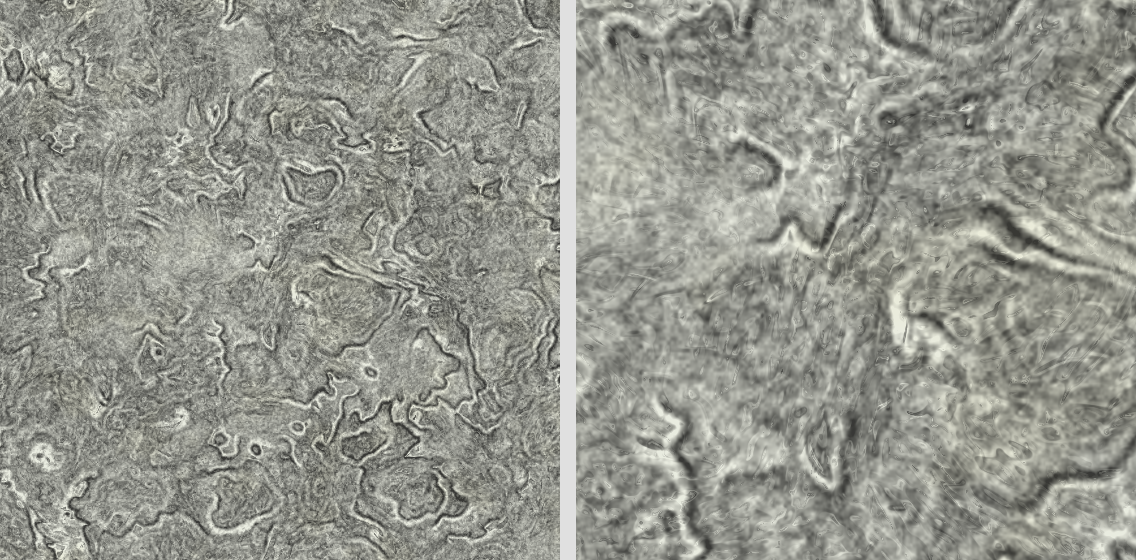
Left: the whole. Right: its middle third, enlarged.
Write a WebGL 1 fragment shader that draws this texture.

```glsl
precision highp float;
// Weathered grey stone: two warped fractal height fields are sliced into thin
// curling mineral bands whose spacing is kept even by the local slope, then
// given short dark crevices with pale rims, chalky patches and a fine grain.
uniform vec2 u_resolution;

float hash(vec2 p) {
  vec3 q = fract(p.xyx * vec3(0.1031, 0.1030, 0.0973));
  q += dot(q, q.yzx + 33.33);
  return fract((q.x + q.y) * q.z);
}

float noise(vec2 p) {
  vec2 cell = floor(p);
  vec2 f = fract(p);
  f = f * f * (3.0 - 2.0 * f);
  float low = mix(hash(cell), hash(cell + vec2(1.0, 0.0)), f.x);
  float high = mix(hash(cell + vec2(0.0, 1.0)), hash(cell + vec2(1.0, 1.0)), f.x);
  return mix(low, high, f.y);
}

float fbm(vec2 p) {
  float sum = 0.0;
  float amplitude = 0.533;
  for (int i = 0; i < 4; i++) {
    sum += amplitude * noise(p);
    p = mat2(1.6, 1.2, -1.2, 1.6) * p + 17.3;
    amplitude *= 0.5;
  }
  return sum;
}

float field(vec2 uv, float scale) {
  vec2 warp = vec2(noise(uv * 9.0 + 31.0), noise(uv * 9.0 + 73.0)) - 0.5;
  return fbm((uv + 0.06 * warp) * scale + 120.0);
}

// Height in x, steepness in y.
vec2 terrain(vec2 uv, float scale) {
  float e = 0.003;
  float h = field(uv, scale);
  vec2 slope = vec2(field(uv + vec2(e, 0.0), scale), field(uv + vec2(0.0, e), scale)) - h;
  return vec2(h, max(length(slope) / e, 0.8));
}

// Random bands along contours, 'density' of them per unit of distance.
float strata(vec2 ground, float density) {
  float level = log2(density / ground.y);
  float base = floor(level);
  float coarse = noise(vec2(ground.x * exp2(base), base + 40.0));
  float fine = noise(vec2(ground.x * exp2(base + 1.0), base + 41.0));
  return mix(coarse, fine, smoothstep(0.2, 0.8, level - base)) - 0.5;
}

// Dark line along one contour, with a pale rim on its upper side.
float crevice(vec2 ground, float level, float width) {
  float d = (ground.x - level) / (width * ground.y);
  return 0.85 * exp(-0.5 * (d - 2.3) * (d - 2.3)) - exp(-d * d);
}

void main() {
  vec2 uv = gl_FragCoord.xy / min(u_resolution.x, u_resolution.y);
  vec2 ground = terrain(uv, 9.0);
  vec2 crust = terrain(uv + 3.7, 23.0);
  float broad = fbm(uv * 5.0 + 210.0);

  // Mineral bands and grain
  float bands = strata(ground, 150.0);
  float curls = strata(crust, 190.0);
  float grain = noise(uv * 250.0 + 300.0) - 0.5;
  float speckle = noise(uv * 430.0 + 500.0) - 0.5;

  // Chalky patches where the banding fades
  float chalk = smoothstep(0.60, 0.70, fbm(uv * 9.0 + 400.0));
  float banding = 1.0 - 0.4 * chalk;

  float tone = 0.588 + 0.10 * (broad - 0.5);
  tone += banding * (0.31 * bands + 0.24 * curls);
  tone += 0.13 * grain + 0.16 * speckle + 0.06 * chalk;
  tone += 0.07 * (noise(vec2(ground.x * 13.0, 8.0)) - 0.5);

  // Crevices, broken up into short stretches
  for (int i = 0; i < 4; i++) {
    float k = float(i);
    float presence = smoothstep(0.48, 0.78, noise(uv * 15.0 + 60.0 + 37.0 * k));
    tone += 0.27 * presence * crevice(ground, 0.33 + 0.1 * k, 0.0030);
  }

  // Shaded hollows
  tone -= 0.04 * smoothstep(0.34, 0.28, ground.x);

  // Cool grey with a faint olive cast in places
  tone = clamp(tone, 0.22, 0.92);
  float olive = smoothstep(0.5, 0.75, fbm(uv * 14.0 + 610.0));
  vec3 tint = mix(vec3(0.995, 1.005, 0.955), vec3(1.0, 1.005, 0.93), olive);
  gl_FragColor = vec4(tone * tint, 1.0);
}
```
